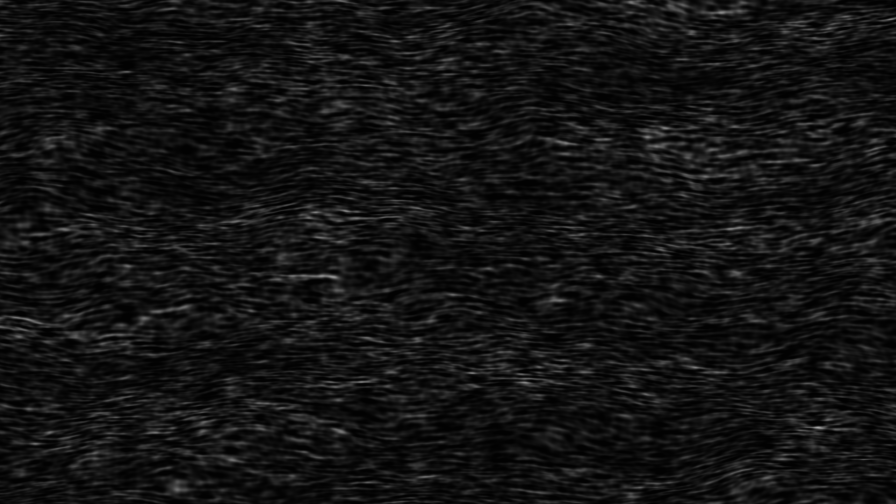
Write a Shadertoy shader that draws this texture.

```glsl
// Dark field of fine, wavy, near-horizontal grey streaks, like layered echoes.

// Random unit vector for a lattice point
vec2 gradientAt(vec2 cell) {
    vec3 h = fract(cell.xyx * vec3(0.1031, 0.1030, 0.0973));
    h += dot(h, h.yzx + 33.33);
    float angle = 6.28318 * fract((h.x + h.y) * h.z);
    return vec2(cos(angle), sin(angle));
}

// Gradient noise, roughly -0.7 to 0.7
float gradientNoise(vec2 p) {
    vec2 cell = floor(p), f = fract(p);
    vec2 u = f * f * f * (f * (f * 6.0 - 15.0) + 10.0);
    vec2 e = vec2(0.0, 1.0);
    float a = dot(gradientAt(cell), f);
    float b = dot(gradientAt(cell + e.yx), f - e.yx);
    float c = dot(gradientAt(cell + e.xy), f - e.xy);
    float d = dot(gradientAt(cell + e.yy), f - e.yy);
    return mix(mix(a, b, u.x), mix(c, d, u.x), u.y);
}

// Bends the flat layers into gentle folds and small ripples
vec2 foldLayers(vec2 p) {
    float fold = 0.055 * gradientNoise(p * vec2(2.3, 4.1) + 11.3);
    float ripple = 0.013 * gradientNoise(p * vec2(7.0, 13.0) + 47.1);
    return vec2(p.x, p.y + fold + ripple);
}

// Signed wave made of long lines, streaks, dashes and fine grain
float streakWave(vec2 p) {
    float wave = 0.4 * gradientNoise(p * vec2(8.0, 105.0) + 31.9);
    wave += gradientNoise(p * vec2(19.0, 128.0) + 83.7);
    wave += 0.85 * gradientNoise(p * vec2(33.0, 154.0) + 151.2);
    wave += 0.4 * gradientNoise(p * vec2(70.0, 120.0) + 219.6);
    return wave;
}

// Local strength: wide bands, broad patches and short bright runs
float streakStrength(vec2 p) {
    float bands = 0.75 * gradientNoise(p * vec2(0.7, 13.0) + 305.4);
    float patches = 0.65 * gradientNoise(p * vec2(2.5, 5.5) + 367.8);
    float runs = 1.0 * gradientNoise(p * vec2(8.0, 34.0) + 421.5);
    return exp(bands + patches + runs);
}

void mainImage(out vec4 fragColor, in vec2 fragCoord) {
    vec2 layer = foldLayers(fragCoord / iResolution.y);

    // Squaring the raised wave gives narrow crests over broad soft darkness
    float crest = max(0.238 + 0.32 * streakWave(layer), 0.0);
    float grey = 0.006 + crest * crest * streakStrength(layer);
    fragColor = vec4(vec3(grey), 1.0);
}
```
